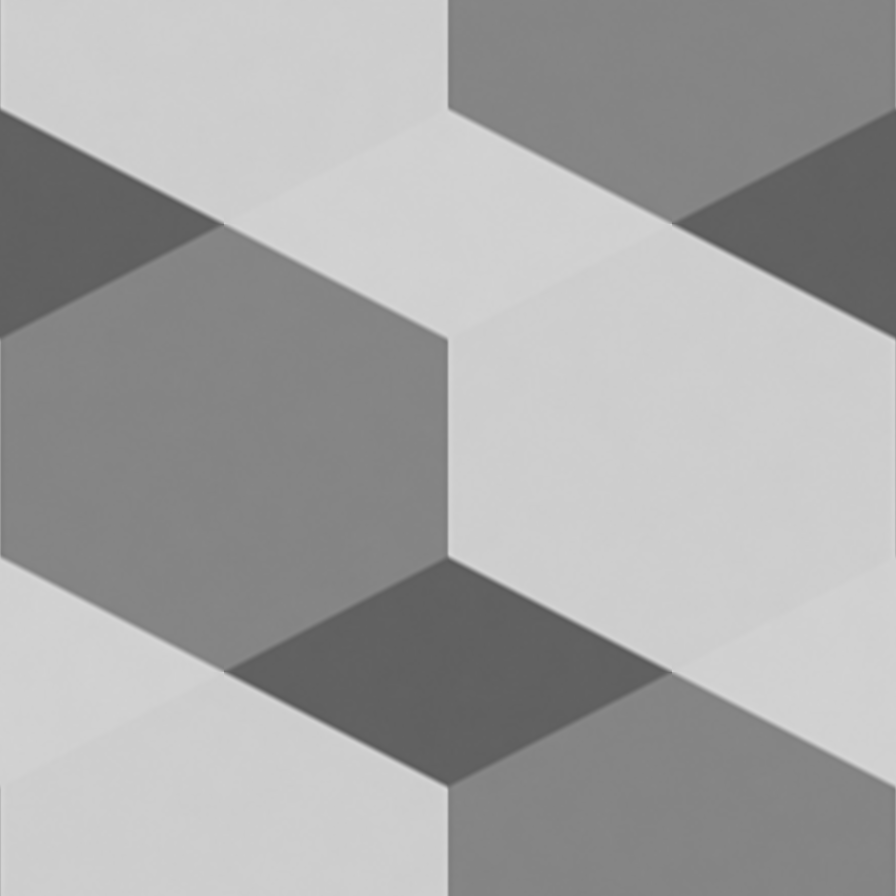
This pattern is drawn by a Shadertoy shader. Its source:

```glsl
const float LIGHT_HEX = 0.805;
const float LIGHT_DIAMOND = 0.818;
const float MID_HEX = 0.52;
const float DARK_DIAMOND = 0.38;
const vec2 DIAMOND_RADII = vec2(0.25, 0.1285);

float hash(vec2 p) {
    p = fract(p * vec2(0.1031, 0.1137));
    p += dot(p, p.yx + 33.33);
    return fract((p.x + p.y) * p.x * 17.0);
}

float valueNoise(vec2 p) {
    vec2 cell = floor(p);
    vec2 t = smoothstep(0.0, 1.0, fract(p));
    float low = mix(hash(cell), hash(cell + vec2(1.0, 0.0)), t.x);
    float high = mix(hash(cell + vec2(0.0, 1.0)), hash(cell + 1.0), t.x);
    return mix(low, high, t.y);
}

float diamondDistance(vec2 p, vec2 radii) {
    return (dot(abs(p), 1.0 / radii) - 1.0) / length(1.0 / radii);
}

// Soft step between two tones, with a faint contrast halo on both sides
float edgeBlend(float inner, float outer, float d, float softness) {
    float halo = d / 0.004 * exp(-d * d / (0.004 * 0.004));
    return mix(inner, outer, smoothstep(-softness, softness, d))
         + 0.16 * (outer - inner) * halo;
}

float hexTone(vec2 index) {
    return mix(LIGHT_HEX, MID_HEX, mod(index.x + index.y, 2.0));
}

float latticeTone(vec2 uv, float pixel) {
    // Each half-unit cell holds one diamond with a hexagon at every corner
    vec2 grid = uv * 2.0 + vec2(0.5, 0.0);
    vec2 cell = floor(grid);
    vec2 p = (fract(grid) - 0.5) * 0.5;

    // Neighbouring hexagons meet on the vertical centre line
    float row = cell.y + step(0.0, p.y);
    float left = hexTone(vec2(cell.x - 1.0, row));
    float right = hexTone(vec2(cell.x, row));
    float hexes = edgeBlend(left, right, p.x, max(0.002, pixel));

    // Diamonds alternate between dark and light
    float isDark = mod(cell.x + cell.y, 2.0);
    float diamond = mix(LIGHT_DIAMOND, DARK_DIAMOND, isDark);
    float d = diamondDistance(p, DIAMOND_RADII);
    return edgeBlend(diamond, hexes, d, max(0.0045, pixel));
}

void mainImage(out vec4 fragColor, in vec2 fragCoord) {
    vec2 uv = fragCoord / iResolution.y;
    float tone = latticeTone(uv, 0.75 / iResolution.y);

    // Faint mottling and fine grain
    tone += 0.006 * (valueNoise(uv * 40.0) - 0.5);
    tone += 0.006 * (valueNoise(uv * 220.0) - 0.5);
    fragColor = vec4(vec3(tone), 1.0);
}
```
